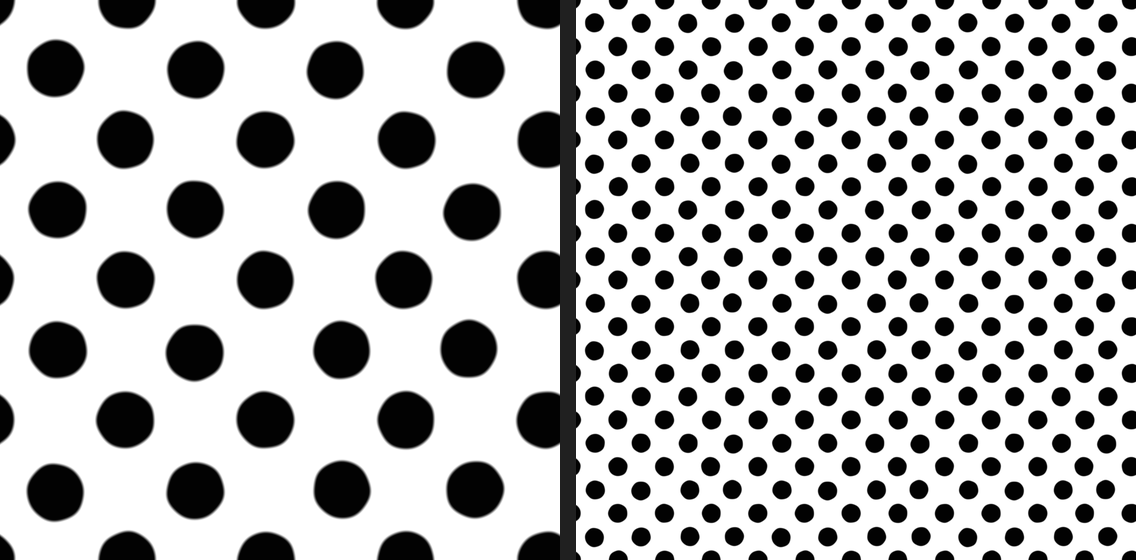
Left: one tile. Right: repeated 3 by 3.
Write a WebGL 2 fragment shader that draws this pattern.

```glsl
#version 300 es
precision highp float;

uniform vec2 u_resolution;
out vec4 fragColor;

const float REPEATS = 4.0;                        // cells across and down, two dots each
const vec2 MAIN_CENTER = vec2(0.224, 0.0);        // first dot of each lattice, canvas units
const vec2 OFFSET_CENTER = vec2(0.099, 0.125);
const float DOT_RADIUS = 0.0508;
const float EDGE_SOFTNESS = 0.0036;
const vec2 MAIN_DRIFT = vec2(0.003, 0.001);       // largest shift of a dot from its place
const vec2 OFFSET_DRIFT = vec2(0.012, 0.006);
const float OVALNESS = 0.012;                     // shape wobble, relative to the radius
const float LOBE_WOBBLE = 0.014;
const vec3 PAPER = vec3(1.0);
const vec3 INK = vec3(0.008);
const float TAU = 6.2831853;

vec3 hash3(vec3 p) {
    p = fract(p * vec3(0.1031, 0.1030, 0.0973));
    p += dot(p, p.yxz + 33.33);
    return fract((p.xxy + p.yxx) * p.zyx);
}

// Signed distance to the nearest dot of one square lattice
float dotLattice(vec2 uv, vec2 center, vec2 drift, float seed) {
    vec2 cellPos = (uv - center) * REPEATS;
    vec2 cell = floor(cellPos + 0.5);
    vec2 local = (cellPos - cell) / REPEATS;

    // Wrapped cell number keeps the variation periodic
    vec3 id = vec3(mod(cell, REPEATS), seed);
    vec3 place = hash3(id + 11.0) * 2.0 - 1.0;
    vec3 phase = hash3(id + 47.0) * TAU;

    // Cubing leaves most dots in place and moves a few clearly
    local -= drift * place.xy * place.xy * place.xy;

    float angle = atan(local.y, local.x);
    float wobble = OVALNESS * cos(2.0 * angle + phase.x)
                 + LOBE_WOBBLE * 0.6 * cos(5.0 * angle + phase.y)
                 + LOBE_WOBBLE * 0.4 * cos(7.0 * angle + phase.z);
    return length(local) - DOT_RADIUS * (1.0 + wobble);
}

void main() {
    vec2 uv = gl_FragCoord.xy / u_resolution;

    // Two interleaved lattices form the staggered rows
    float mainDots = dotLattice(uv, MAIN_CENTER, MAIN_DRIFT, 3.0);
    float offsetDots = dotLattice(uv, OFFSET_CENTER, OFFSET_DRIFT, 8.0);
    float dist = min(mainDots, offsetDots);

    // Soft edge, never narrower than one pixel
    float edge = max(EDGE_SOFTNESS, 0.75 / min(u_resolution.x, u_resolution.y));
    float paperAmount = smoothstep(-edge, edge, dist);
    fragColor = vec4(mix(INK, PAPER, paperAmount), 1.0);
}
```
